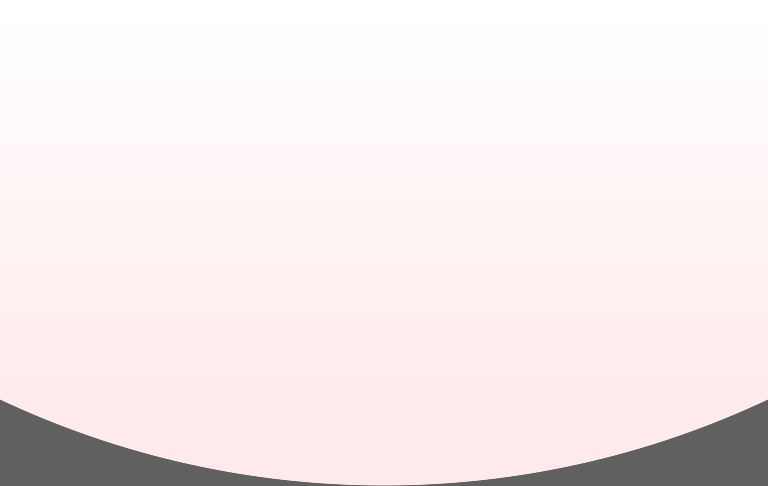
Give the GLSL for this background, as a WebGL 2 fragment shader.

```glsl
#version 300 es
precision highp float;

uniform vec2 u_resolution;
out vec4 fragColor;

const vec3 WHITE = vec3(1.0);
const vec3 BLUSH = vec3(0.996, 0.918, 0.916);
const vec3 GRAY = vec3(0.376);

// Signed distance to a circle, negative inside
float circleDistance(vec2 point, vec2 center, float radius) {
    return length(point - center) - radius;
}

// Coverage of a shape with an edge one pixel wide
float coverage(float dist, float pixel) {
    return 1.0 - smoothstep(-0.5 * pixel, 0.5 * pixel, dist);
}

// Vertical fade from white at the top to blush below
vec3 verticalFade(float height, float startHeight, float endHeight) {
    float amount = clamp((startHeight - height) / (startHeight - endHeight), 0.0, 1.0);
    return mix(WHITE, BLUSH, amount);
}

void main() {
    // Canvas height is one unit, x is centered
    float pixel = 1.0 / u_resolution.y;
    vec2 point = vec2(gl_FragCoord.x - 0.5 * u_resolution.x, gl_FragCoord.y) * pixel;

    // Large disc whose lower rim rests on the bottom edge
    float radius = 1.852;
    float rimHeight = 0.001;
    float disc = circleDistance(point, vec2(0.0, radius + rimHeight), radius);

    vec3 fade = verticalFade(point.y, 0.97, 0.14);
    vec3 color = mix(GRAY, fade, coverage(disc, pixel));
    fragColor = vec4(color, 1.0);
}
```
